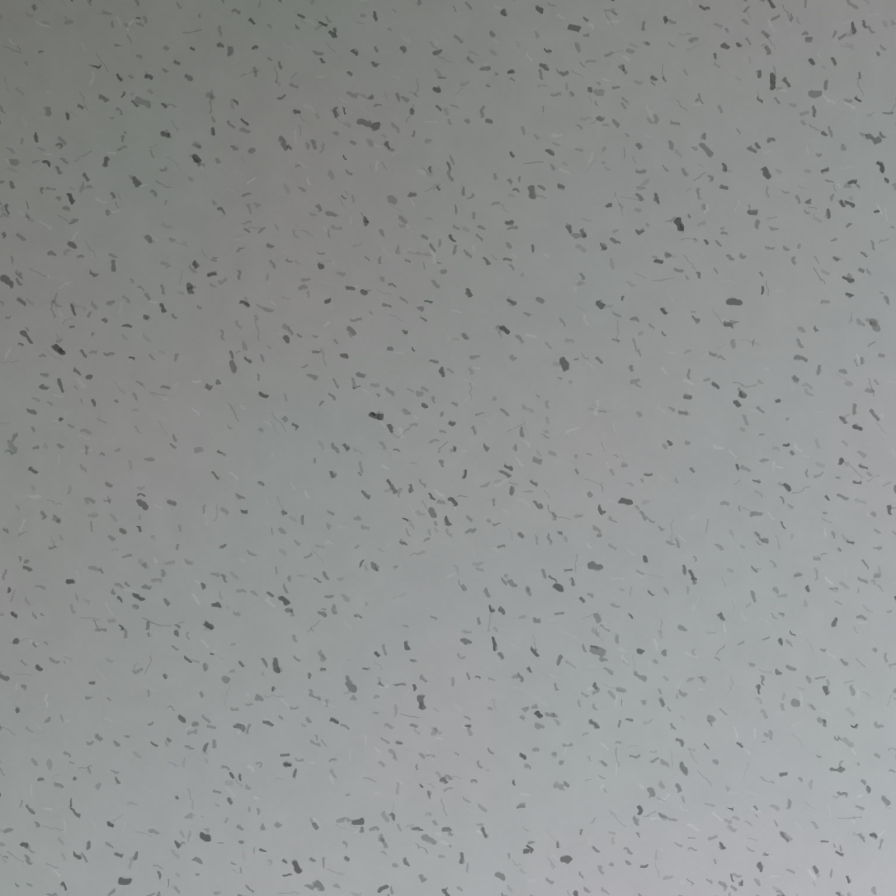
Give the GLSL for this texture, as a Shadertoy shader.

```glsl
// Softly lit grey speckled floor with scattered dark chips, faint threads and pale flecks.

const vec3 SHADE_GREY = vec3(0.440, 0.447, 0.428);
const vec3 LIGHT_GREY = vec3(0.700, 0.712, 0.724);
const float CHIP_ANGLE = -0.65;

float hash(vec2 p, float seed) {
    return fract(sin(dot(p, vec2(127.1, 311.7)) + seed * 74.7) * 43758.5453);
}

float valueNoise(vec2 p, float seed) {
    vec2 cell = floor(p);
    vec2 f = fract(p);
    f = f * f * (3.0 - 2.0 * f);
    float low = mix(hash(cell, seed), hash(cell + vec2(1.0, 0.0), seed), f.x);
    float high = mix(hash(cell + vec2(0.0, 1.0), seed), hash(cell + vec2(1.0, 1.0), seed), f.x);
    return mix(low, high, f.y);
}

float segmentDistance(vec2 p, vec2 halfAxis) {
    float t = clamp(dot(p, halfAxis) / dot(halfAxis, halfAxis), -1.0, 1.0);
    return length(p - halfAxis * t);
}

// Coverage of one layer of irregular chips; size is (half length, radius).
float chipLayer(vec2 uv, float cells, vec2 size, float density, float spread, float seed) {
    float softness = max(0.0013, 0.8 / iResolution.y);
    vec2 home = floor(uv * cells);
    vec2 wobble = vec2(valueNoise(uv * 210.0, seed), valueNoise(uv * 210.0, seed + 1.0)) - 0.5;
    vec2 p = uv + wobble * 0.0035;
    float coverage = 0.0;
    for (int y = -1; y <= 1; y++) {
        for (int x = -1; x <= 1; x++) {
            vec2 cell = home + vec2(x, y);
            vec2 jitter = vec2(hash(cell, seed + 2.0), hash(cell, seed + 3.0));
            vec2 center = (cell + jitter) / cells;
            float cluster = 0.35 + 1.3 * valueNoise(center * 13.0, seed + 4.0);
            float present = step(hash(cell, seed + 5.0), density * cluster);
            float angle = CHIP_ANGLE + spread * (hash(cell, seed + 6.0) + hash(cell, seed + 7.0) - 1.0);
            float stretch = mix(0.35, 1.4, hash(cell, seed + 8.0));
            float radius = size.y * mix(0.6, 1.35, hash(cell, seed + 9.0));
            float strength = mix(0.3, 1.0, hash(cell, seed + 10.0));
            vec2 halfAxis = size.x * stretch * vec2(cos(angle), sin(angle));
            float d = segmentDistance(p - center, halfAxis) - radius;
            float chip = 1.0 - smoothstep(-softness, softness, d);
            coverage = max(coverage, chip * strength * present);
        }
    }
    return coverage;
}

// Diagonal falloff of light with broad, weak colour patches.
vec3 floorColor(vec2 uv) {
    float light = 0.62 * (1.0 - uv.y) + 0.38 * uv.x;
    light += 0.05 * (valueNoise(uv * 3.0, 1.0) - 0.5);
    vec3 color = mix(SHADE_GREY, LIGHT_GREY, clamp(light, 0.0, 1.0));
    float patchTint = valueNoise(uv * 6.0, 2.0) - 0.5;
    float mottle = valueNoise(uv * 45.0, 3.0) - 0.5;
    float grain = valueNoise(uv * 190.0, 4.0) - 0.5;
    return color + patchTint * vec3(0.016, -0.006, 0.004) + mottle * 0.012 + grain * 0.008;
}

void mainImage(out vec4 fragColor, in vec2 fragCoord) {
    vec2 uv = fragCoord / iResolution.xy;
    vec3 color = floorColor(uv);

    // Faint marks below the surface
    float threads = chipLayer(uv, 26.0, vec2(0.0090, 0.0006), 0.38, 1.6, 20.0);
    float dust = chipLayer(uv, 46.0, vec2(0.0034, 0.0016), 0.42, 1.5, 40.0);
    float flecks = chipLayer(uv, 30.0, vec2(0.0050, 0.0011), 0.35, 1.6, 60.0);
    color *= 1.0 - 0.16 * threads;
    color *= 1.0 - 0.20 * dust;
    color += 0.045 * flecks;

    // Dark chips, many small and a few large
    float smallChips = chipLayer(uv, 34.0, vec2(0.0030, 0.0019), 0.55, 1.3, 80.0);
    float largeChips = chipLayer(uv, 17.0, vec2(0.0042, 0.0030), 0.38, 1.1, 100.0);
    vec3 chipTint = vec3(0.46, 0.47, 0.46);
    color *= mix(vec3(1.0), chipTint, 0.72 * smallChips);
    color *= mix(vec3(1.0), chipTint, 0.80 * largeChips);

    fragColor = vec4(clamp(color, 0.0, 1.0), 1.0);
}
```
